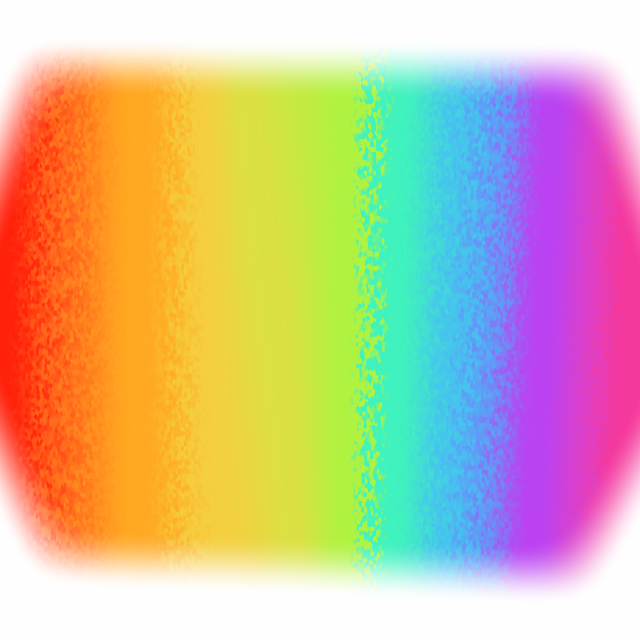
A three.js fragment shader for this background:

```glsl
varying vec2 vUv;

vec2 hash2(vec2 p) {
  vec2 q = vec2(dot(p, vec2(127.1, 311.7)), dot(p, vec2(269.5, 183.3)));
  return fract(sin(q) * 43758.5);
}

// Soft cellular noise: each cell carries one value, blended at its borders
float flecks(vec2 p) {
  vec2 cell = floor(p);
  vec2 local = fract(p);
  float total = 0.0;
  float weights = 0.0;
  for (int j = -1; j <= 1; j++) {
    for (int i = -1; i <= 1; i++) {
      vec2 offset = vec2(float(i), float(j));
      vec2 seed = hash2(cell + offset);
      float weight = exp(-9.0 * length(offset + seed - local));
      total += weight * hash2(cell + offset + 57.0).x;
      weights += weight;
    }
  }
  return total / weights - 0.5;
}

float bump(float x, float center, float width) {
  float t = (x - center) / width;
  return exp(-t * t);
}

// Spectrum from red on the left to pink on the right
vec3 spectrum(float x) {
  vec3 color = vec3(1.0, 0.13, 0.04);
  color = mix(color, vec3(1.0, 0.40, 0.11), smoothstep(0.01, 0.10, x));
  color = mix(color, vec3(1.0, 0.66, 0.13), smoothstep(0.08, 0.21, x));
  color = mix(color, vec3(0.96, 0.81, 0.25), smoothstep(0.22, 0.33, x));
  color = mix(color, vec3(0.86, 0.88, 0.26), smoothstep(0.32, 0.43, x));
  color = mix(color, vec3(0.69, 0.95, 0.25), smoothstep(0.44, 0.54, x));
  color = mix(color, vec3(0.25, 0.95, 0.74), smoothstep(0.555, 0.60, x));
  color = mix(color, vec3(0.27, 0.77, 0.93), smoothstep(0.62, 0.71, x));
  color = mix(color, vec3(0.37, 0.61, 0.97), smoothstep(0.70, 0.77, x));
  color = mix(color, vec3(0.73, 0.26, 0.95), smoothstep(0.755, 0.84, x));
  color = mix(color, vec3(0.87, 0.25, 0.78), smoothstep(0.85, 0.93, x));
  return mix(color, vec3(0.96, 0.22, 0.61), smoothstep(0.91, 0.98, x));
}

// Signed distance to one slanted side
float side(vec2 p, vec2 anchor, vec2 normal) {
  return dot(p - anchor, normalize(normal));
}

// Six sides joined by a smooth maximum, which rounds the corners
float panel(vec2 p) {
  float k = 40.0;
  float sum = exp(k * side(p, vec2(0.5, 0.893), vec2(0.012, 1.0)));
  sum += exp(k * side(p, vec2(0.5, 0.112), vec2(-0.035, -1.0)));
  sum += exp(k * side(p, vec2(0.0, 0.74), vec2(-0.94, 0.34)));
  sum += exp(k * side(p, vec2(0.0, 0.30), vec2(-0.92, -0.40)));
  sum += exp(k * side(p, vec2(1.0, 0.72), vec2(0.94, 0.32)));
  sum += exp(k * side(p, vec2(1.0, 0.28), vec2(0.88, -0.47)));
  return log(sum) / k;
}

void main() {
  // Lean the bands slightly with height
  float x = vUv.x;
  float lean = 0.12 * bump(x, 0.41, 0.07) * (vUv.y - 0.45);
  lean -= 0.045 * smoothstep(0.5, 0.8, x) * (vUv.y - 0.5);
  x += lean;

  // Grain is strongest where bands meet
  float grain = 0.004 + 0.075 * bump(x, 0.09, 0.06);
  grain += 0.06 * bump(x, 0.28, 0.045);
  grain += 0.09 * bump(x, 0.58, 0.035);
  grain += 0.07 * bump(x, 0.74, 0.07);
  grain += 0.025 * bump(x, 0.94, 0.04);
  x += grain * flecks(vUv * vec2(230.0, 135.0));

  // Fade the panel into white
  float cover = 1.0 - smoothstep(-0.05, 0.047, panel(vUv));
  gl_FragColor = vec4(mix(vec3(0.998), spectrum(x), cover), 1.0);
}
```
